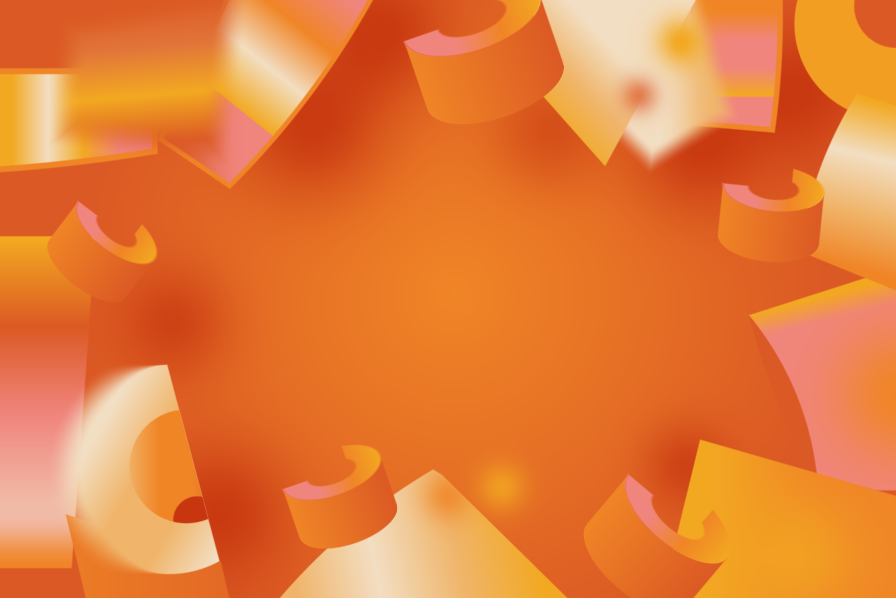
This background is drawn by a WebGL 1 fragment shader. Its source:

```glsl
precision highp float;
uniform vec2 u_resolution;

const vec3 RED = vec3(.78, .21, .06);
const vec3 RUST = vec3(.86, .35, .14);
const vec3 ORANGE = vec3(.94, .52, .15);
const vec3 AMBER = vec3(.95, .66, .13);
const vec3 PEACH = vec3(.94, .71, .42);
const vec3 CREAM = vec3(.95, .87, .76);
const vec3 PINK = vec3(.94, .52, .49);

// Signed distance to line a-b, bowed outward
float side(vec2 p, vec2 a, vec2 b, float bow) {
  vec2 e = b - a;
  float t = clamp(dot(p - a, e) / dot(e, e), 0., 1.);
  return dot(p - a, normalize(vec2(e.y, -e.x))) - bow * 4. * t * (1. - t);
}

// Counter-clockwise quad, last edge bowed
float quad(vec2 p, vec4 ab, vec4 cd, float bow) {
  float d = max(side(p, ab.xy, ab.zw, 0.), side(p, ab.zw, cd.xy, 0.));
  return max(d, max(side(p, cd.xy, cd.zw, 0.), side(p, cd.zw, ab.xy, bow)));
}

// Four colours along an axis
vec3 band(vec2 p, vec4 axis, vec3 a, vec3 b, vec3 c, vec3 d) {
  vec2 e = axis.zw - axis.xy;
  float t = 3. * dot(p - axis.xy, e) / dot(e, e);
  vec3 col = mix(mix(a, b, clamp(t, 0., 1.)), c, clamp(t - 1., 0., 1.));
  return mix(col, d, clamp(t - 2., 0., 1.));
}

void fill(inout vec3 col, vec3 tint, float d, float blur) {
  col = mix(tint, col, smoothstep(-blur, blur, d));
}

// Soft spot: centre, radius
float glow(vec2 p, float x, float y, float r) {
  vec2 q = (p - vec2(x, y)) / r;
  return exp(-dot(q, q));
}

// Curved wall below an open, flattened ring
void hook(inout vec3 col, vec2 p, vec3 place, float angle, float px) {
  float s = sin(angle), k = cos(angle), r = place.z;
  vec2 q = mat2(k, -s, s, k) * (p - place.xy) / r;
  float front = .45 * sqrt(max(1. - q.x * q.x, 0.));
  float wall = max(abs(q.x) - 1., abs(q.y + front + .5) - .5);
  float ring = .45 * (abs(length(q / vec2(1, .45)) - .75) - .25);
  float face = max(ring, min(q.y, .35 - q.x));
  fill(col, mix(ORANGE, RUST, .5 + .5 * q.x), wall * r, px);
  fill(col, band(q, vec4(-1, 0, 1, 0), PINK, PINK, ORANGE, AMBER), face * r, px);
}

vec3 backdrop(vec2 p) {
  vec3 col = mix(ORANGE, RUST, min(length(p - vec2(76, 51)) / 62., 1.));
  float shade = glow(p, 52., 79., 12.) + glow(p, 64., 95., 11.)
    + glow(p, 92., 78., 9.) * .6 + glow(p, 117., 76., 11.)
    + glow(p, 134., 85., 11.) + glow(p, 29., 46., 9.) * .8
    + glow(p, 37., 14., 11.) + glow(p, 115., 22., 7.) * .8;
  return mix(col, RED, min(shade, 1.) * .9);
}

void topLeft(inout vec3 col, vec2 p, float px) {
  fill(col, RUST, max(p.x - 40., 86. - p.y), 1.);
  // Level ribbon
  float d = quad(p, vec4(26.4, 74.3, 26.4, 88.6), vec4(-3, 88.6, -3, 71), .4);
  fill(col, ORANGE, d, px);
  fill(col, band(p, vec4(2, 80, 20, 80), AMBER, CREAM, AMBER, PINK), d + 1., px);
  // Slanted ribbon
  d = quad(p, vec4(63, 101, 38, 101), vec4(26.4, 76.6, 38.5, 68.4), 1.5);
  fill(col, ORANGE, d, px);
  vec3 tint = band(p, vec4(41, 81, 57, 101), AMBER, CREAM, ORANGE, PINK);
  vec3 foot = mix(RUST, PINK, smoothstep(28., 41., p.x));
  fill(tint, foot, -side(p, vec2(38, 83.4), vec2(44.5, 78.2), 0.), px);
  fill(col, tint, d + .8, px);
  // Soft overlay
  tint = band(p, vec4(25, 76, 23, 100), RUST, AMBER, mix(RUST, PEACH, .3), RUST);
  fill(col, tint, quad(p, vec4(11, 78, 36, 75), vec4(39, 101, 12, 95), 0.), 3.);
}

void topRight(inout vec3 col, vec2 p, float px) {
  // Striped ribbon
  float d = quad(p, vec4(131, 101, 116, 101), vec4(116, 79, 129.7, 77.8), .5);
  fill(col, ORANGE, d, px);
  vec3 tint = band(p, vec4(0, 84, 0, 98), AMBER, PINK, PINK, ORANGE);
  fill(tint, PINK, p.y - 83.8, px);
  fill(col, tint, d + .9, px);
  // Pale ribbon with a soft end
  tint = mix(CREAM, PEACH, smoothstep(110., 120., p.x));
  fill(col, tint, quad(p, vec4(102, 80, 109, 73), vec4(122, 81, 116, 101), 0.), 2.);
  tint = band(p, vec4(92, 79, 110, 96), AMBER, PEACH, CREAM, CREAM);
  d = quad(p, vec4(88.8, 86.3, 101.3, 72.2), vec4(117, 101, 89.5, 101), 0.);
  fill(col, tint, d, px);
  col = mix(col, RUST, .7 * glow(p, 107., 84., 3.));
  col = mix(col, AMBER, glow(p, 114., 93., 4.));
  // Corner ring and curved sheet
  fill(col, mix(ORANGE, AMBER, .7), length(p - vec2(149, 96)) - 16., px);
  fill(col, RUST, length(p - vec2(150, 99)) - 7., px);
  tint = band(p, vec4(147, 83, 140, 56), AMBER, CREAM, PEACH, ORANGE);
  d = quad(p, vec4(133.8, 58, 151, 51), vec4(151, 82, 143.5, 84.4), 1.5);
  fill(col, tint, d, px);
}

void bottomRight(inout vec3 col, vec2 p, float px) {
  vec4 base = vec4(137, 18, 158, 18), top = vec4(152, 55.8, 125.4, 47.3);
  fill(col, RUST, quad(p, base, top, 1.), px);
  vec3 tint = band(p, vec4(136, 50, 139, 38), AMBER, PINK, PINK, PINK);
  tint = mix(tint, ORANGE, glow(p, 151., 34., 11.));
  fill(col, tint, quad(p, base, top, -2.5), px);
  tint = mix(AMBER, ORANGE, smoothstep(115., 140., p.x));
  float d = quad(p, vec4(110.5, -1, 151, -1), vec4(151, 16.8, 117.2, 26.5), 0.);
  fill(col, mix(tint, AMBER, .7 * glow(p, 134., 7., 10.)), d, px);
}

void bottomLeft(inout vec3 col, vec2 p, float px) {
  vec3 tint = band(p, vec4(0, 60, 0, 16), AMBER, RUST, PINK, mix(PINK, CREAM, .6));
  tint = mix(ORANGE, tint, smoothstep(5., 14., p.y));
  fill(col, tint, quad(p, vec4(-1, 5, 12, 5), vec4(16, 60.5, -1, 60.5), 0.), px);
  // Cut ring on a wall
  float cut = side(p, vec2(38.4, 0), vec2(28, 39), 0.);
  float d = quad(p, vec4(14.6, -1, 38.6, -1), vec4(37, 6, 11, 14), 0.);
  fill(col, mix(ORANGE, RUST, p.x / 60.), d, px);
  tint = band(p, vec4(12, 20, 36, 6), CREAM, PEACH, PEACH, CREAM);
  d = max(length(p - vec2(28.3, 21.5)) - 17.5, cut);
  fill(col, tint, d, mix(3., px, smoothstep(16., 27., p.x)));
  tint = band(p, vec4(21, 22, 38, 22), PEACH, ORANGE, ORANGE, RUST);
  fill(tint, RED, length(p - vec2(33, 13)) - 4., px);
  fill(col, tint, max(length(p - vec2(31.2, 22)) - 9.5, cut), px);
}

void main() {
  vec2 p = gl_FragCoord.xy / u_resolution * vec2(150, 100);
  float px = 100. / u_resolution.y;
  vec3 col = backdrop(p);
  bottomLeft(col, p, px);
  topLeft(col, p, px);
  bottomRight(col, p, px);
  topRight(col, p, px);
  // Pale peak
  vec3 tint = band(p, vec4(50, 0, 90, 8), PEACH, CREAM, PEACH, AMBER);
  tint = mix(tint, ORANGE, .8 * glow(p, 75., 17., 4.));
  fill(col, tint, quad(p, vec4(46, -1, 96, -1), vec4(74, 20.6, 72.5, 21.5), 1.5), px);
  col = mix(col, AMBER, .8 * glow(p, 84., 18.5, 4.));
  // Hooks
  hook(col, p, vec3(79, 97, 12), .33, px);
  hook(col, p, vec3(129.5, 68.5, 8.5), -.1, px);
  hook(col, p, vec3(19.5, 61.5, 8), -.65, px);
  hook(col, p, vec3(55.5, 21, 8.6), .33, px);
  hook(col, p, vec3(113.5, 13.7, 10.8), -.7, px);
  gl_FragColor = vec4(col, 1);
}
```
